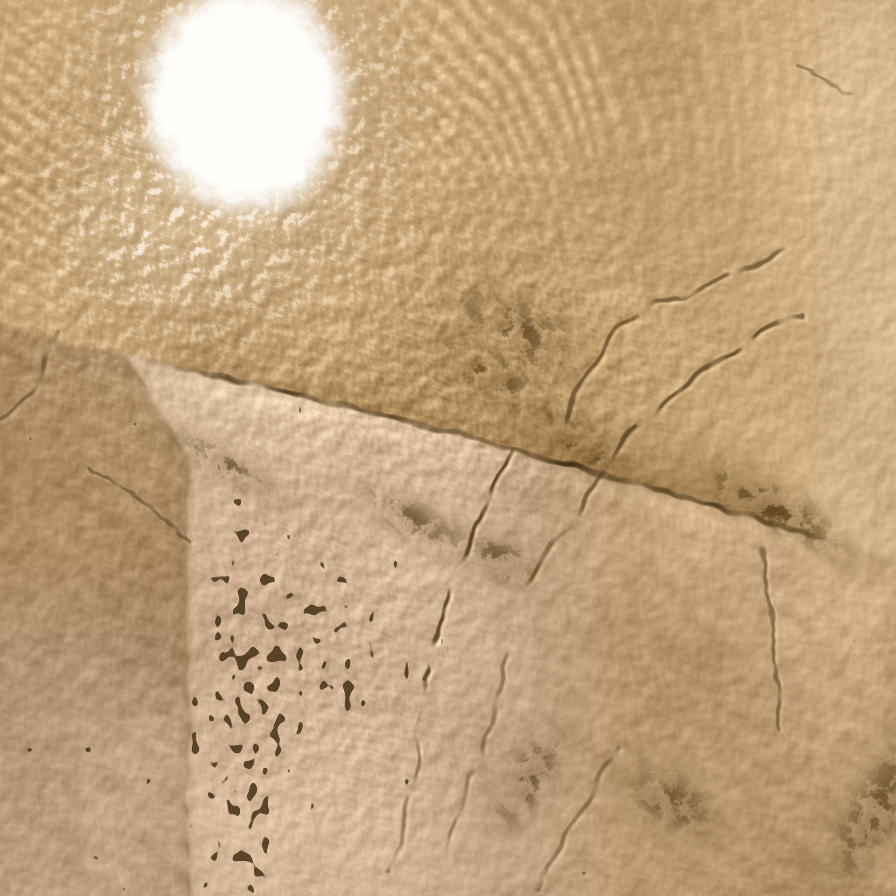
Write a WebGL 2 fragment shader that draws this texture.

```glsl
#version 300 es
precision highp float;
uniform vec2 u_resolution;
out vec4 fragColor;

vec2 gradientAt(vec2 cell) {
  float angle = 6.2832 * fract(sin(dot(cell, vec2(127.1, 311.7))) * 43758.5);
  return vec2(cos(angle), sin(angle));
}

float noise(vec2 p) {
  vec2 i = floor(p), f = p - i, e = vec2(1, 0);
  vec2 u = f * f * f * (f * (f * 6.0 - 15.0) + 10.0);
  float low = mix(dot(gradientAt(i), f), dot(gradientAt(i + e), f - e), u.x);
  float high = mix(dot(gradientAt(i + e.yx), f - e.yx), dot(gradientAt(i + 1.0), f - 1.0), u.x);
  return 1.5 * mix(low, high, u.y);
}

float fbm(vec2 p) {
  float sum = 0.0, gain = 0.5;
  for (int i = 0; i < 4; i++) {
    sum += gain * noise(p);
    p = mat2(1.6, 1.2, -1.2, 1.6) * p + 7.3;
    gain *= 0.6;
  }
  return sum;
}

float blob(vec2 p, vec2 center, vec2 radius) {
  vec2 q = (p - center) / radius;
  return exp(-dot(q, q));
}

// Bowed fractures: end points, then bend and strength
float cracks(vec2 p) {
  const vec4 ends[12] = vec4[12](
    vec4(0.573, 0.499, 0.475, 0.245), vec4(0.475, 0.245, 0.437, 0.03), vec4(0.898, 0.648, 0.671, 0.473),
    vec4(0.671, 0.473, 0.586, 0.349), vec4(0.892, 0.733, 0.716, 0.655), vec4(0.716, 0.655, 0.632, 0.528),
    vec4(0, 0.531, 0.065, 0.63), vec4(0.1, 0.48, 0.215, 0.395), vec4(0.85, 0.41, 0.87, 0.19),
    vec4(0.57, 0.29, 0.495, 0.05), vec4(0.69, 0.17, 0.6, 0.01), vec4(0.89, 0.93, 0.945, 0.895));
  const vec2 shape[12] = vec2[12](
    vec2(-0.035, 1), vec2(0.03, 0.5), vec2(-0.07, 0.85), vec2(0.02, 0.75), vec2(0.03, 0.7), vec2(-0.08, 0.75),
    vec2(-0.1, 0.55), vec2(0.03, 0.6), vec2(0, 0.6), vec2(0.03, 0.5), vec2(0, 0.5), vec2(0, 0.5));
  p += 0.006 * vec2(noise(p * 24.0), noise(p * 24.0 + 9.0)) + 0.002 * noise(p * 80.0);
  float c = 0.0;
  for (int i = 0; i < 12; i++) {
    vec2 q = p - ends[i].xy, axis = ends[i].zw - ends[i].xy;
    float t = clamp(dot(q, axis) / dot(axis, axis), 0.0, 1.0);
    vec2 bow = vec2(-axis.y, axis.x) * shape[i].x * 4.0 * t * (1.0 - t);
    c = max(c, shape[i].y * (1.0 - smoothstep(0.0008, 0.0038, length(q - axis * t - bow))));
  }
  return c * smoothstep(-0.55, 0.1, noise(p * 30.0 + 4.0));
}

// Worn patches: center, then radii along a tilted axis
float stains(vec2 p) {
  const vec4 patches[10] = vec4[10](
    vec4(0.54, 0.58, 0.065, 0.022), vec4(0.255, 0.48, 0.06, 0.018), vec4(0.86, 0.435, 0.09, 0.025),
    vec4(0.65, 0.505, 0.07, 0.025), vec4(0.56, 0.375, 0.04, 0.022), vec4(0.75, 0.105, 0.05, 0.03),
    vec4(0.59, 0.13, 0.025, 0.06), vec4(0.58, 0.63, 0.08, 0.04), vec4(0.46, 0.42, 0.06, 0.02),
    vec4(0.98, 0.1, 0.03, 0.1));
  float sum = 0.0;
  for (int i = 0; i < 10; i++)
    sum += blob(mat2(0.86, 0.51, -0.51, 0.86) * (p - patches[i].xy), vec2(0), patches[i].zw);
  return min(sum, 1.0);
}

void main() {
  vec2 p = gl_FragCoord.xy / u_resolution;
  vec3 umber = vec3(0.36, 0.26, 0.12);
  float broad = fbm(p * 5.0), fine = fbm(p * 48.0);
  float relief = fine - fbm((p + vec2(0.004, -0.005)) * 48.0);

  // Planes meeting at the crease and the vertical fold
  float along = p.x - 0.143;
  float rise = p.y - 0.603 + 0.265 * along - 0.01 * sin(3.9 * along) + 0.004 * noise(p * 40.0);
  float below = 1.0 - smoothstep(-0.006, 0.006, rise);
  float foldX = 0.208 - 0.6 * max(p.y - 0.49, 0.0) + 0.004 * noise(p * 30.0);
  float inner = smoothstep(-0.006, 0.006, p.x - foldX);
  vec3 upper = mix(vec3(0.77, 0.63, 0.44), vec3(0.83, 0.71, 0.54), smoothstep(0.72, 1.0, p.x));
  vec3 lower = mix(vec3(0.82, 0.7, 0.58), vec3(0.71, 0.58, 0.43), smoothstep(0.4, 0.75, p.x));
  lower += 0.09 * (blob(p, vec2(0.75, 0.4), vec2(0.12, 0.06)) + blob(p, vec2(0.95, 0.3), vec2(0.1)));
  vec3 side = mix(vec3(0.74, 0.62, 0.5), vec3(0.66, 0.53, 0.38), smoothstep(0.05, 0.45, p.y));
  vec3 color = mix(upper, mix(side, lower, inner), below) + 0.07 * broad;

  // Rough grain, combed ridges and streaks
  float rough = 0.1 + 0.16 * blob(p, vec2(0.22, 0.77), vec2(0.25, 0.18))
    + 0.16 * blob(p, vec2(0.57, 0.6), vec2(0.18, 0.13)) + 0.09 * blob(p, vec2(0.36, 0.3), vec2(0.16, 0.25));
  color += relief * rough;
  float ridges = sin(340.0 * dot(p, vec2(0.58, 0.81)) + 3.0 * noise(p * 9.0));
  color += 0.075 * ridges * blob(p, vec2(0, 0.83), vec2(0.12, 0.2)) * (0.7 + fine);
  float fan = p.x + (p.y - 0.85) * mix(0.85, 0.1, smoothstep(0.35, 0.85, p.x));
  ridges = sin(300.0 * fan + 4.0 * noise(p * vec2(14, 6)));
  color += 0.075 * ridges * blob(p, vec2(0.59, 0.93), vec2(0.25, 0.16)) * (0.6 + broad + fine);
  float streaks = noise(mat2(0.8, 0.6, -0.6, 0.8) * p * vec2(18, 60));
  color += 0.04 * streaks * below * (1.0 - inner + smoothstep(0.45, 0.7, p.x));

  // Stains, pits and the fold
  color = mix(color, umber, stains(p) * (0.18 + 0.6 * smoothstep(0.0, 0.35, fine + 0.4 * broad)));
  float density = 0.95 * blob(p, vec2(0.27, 0.2), vec2(0.065, 0.27)) + 0.6 * blob(p, vec2(0.39, 0.26), vec2(0.09, 0.17));
  density = density * inner + 0.45 * blob(p, vec2(0.15, 0.06), vec2(0.06, 0.09));
  float pits = noise(p * vec2(76, 58)) + 0.25 * noise(p * 17.0) - mix(0.95, 0.26, min(density, 1.0));
  color = mix(color, umber * 0.72, 0.85 * below * smoothstep(0.0, 0.13, pits));
  color = mix(color, umber, 0.45 * below * exp(-abs(p.x - foldX) * 220.0) * clamp(0.5 + fine, 0.0, 1.0));

  // Crease with soft shade above and a lit lip below
  float span = smoothstep(0.14, 0.24, p.x) * (1.0 - smoothstep(0.86, 0.95, p.x));
  color -= 0.12 * span * exp(-max(rise, 0.0) * 28.0) * (1.0 - below);
  color += 0.06 * span * exp(-pow(rise / 0.015 + 1.0, 2.0));
  float edge = 1.0 - smoothstep(0.001, 0.005, abs(rise));
  color = mix(color, umber * 0.8, edge * span * (0.6 + 0.5 * noise(p * 26.0)));
  float dark = cracks(p);
  color += 0.1 * cracks(p + vec2(-0.004, 0.003)) * (1.0 - dark);
  color = mix(color, umber * 0.85, 0.85 * dark);

  // Bright reflection with broken glints around it
  float radius = length((p - vec2(0.273, 0.892)) / vec2(0.108, 0.13)) + 0.15 * fine + 0.08 * broad;
  float glints = smoothstep(0.08, 0.5, relief + 0.3 * fine);
  float spread = exp(-0.33 * radius * radius) + 0.5 * blob(p, vec2(0.17, 0.73), vec2(0.12, 0.08));
  color = mix(color, vec3(0.96, 0.91, 0.84), min(spread * (0.3 + 0.8 * glints), 1.0));
  color = mix(color, vec3(1, 0.995, 0.985), 1.0 - smoothstep(0.78, 1.18, radius));
  fragColor = vec4(clamp(color, 0.0, 1.0), 1);
}
```
